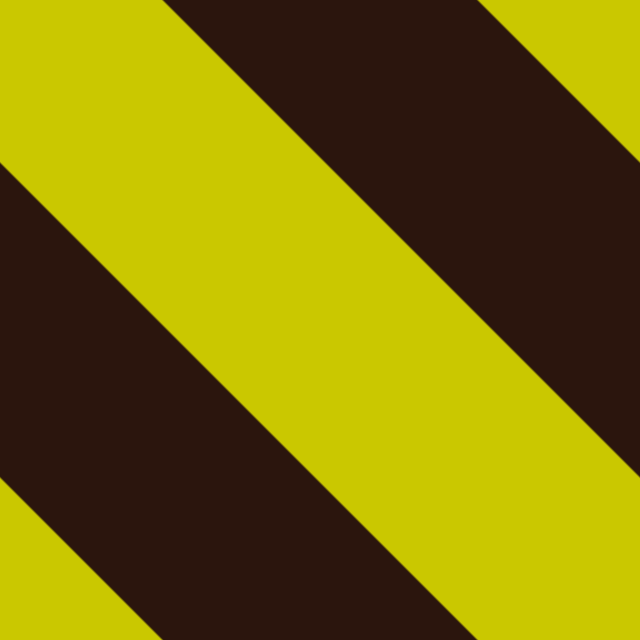
This pattern is drawn by a three.js fragment shader. Its source:

```glsl
// Wide diagonal hazard stripes in yellow and dark brown, falling from left to right.
varying vec2 vUv;

const vec3 YELLOW = vec3(0.793, 0.783, 0.0);
const vec3 BROWN = vec3(0.168, 0.082, 0.050);
const vec2 REPEATS = vec2(1.0, 1.0);  // whole stripes across and up, so the tile wraps
const float YELLOW_SHARE = 0.508;     // part of each repeat that is yellow
const float EDGE_SOFTNESS = 0.003;    // half width of the blended edge, in repeats

// Distance from the nearest stripe centre, in repeats (0 to 0.5).
float stripeDistance(vec2 uv, vec2 repeats) {
  return abs(fract(dot(uv, repeats) + 0.5) - 0.5);
}

// Coverage of a stripe that fills the given share of each repeat.
float stripeMask(float centreDistance, float share, float softness) {
  float halfWidth = 0.5 * share;
  return 1.0 - smoothstep(halfWidth - softness, halfWidth + softness, centreDistance);
}

void main() {
  float centreDistance = stripeDistance(vUv, REPEATS);
  float yellowMask = stripeMask(centreDistance, YELLOW_SHARE, EDGE_SOFTNESS);
  gl_FragColor = vec4(mix(BROWN, YELLOW, yellowMask), 1.0);
}
```
